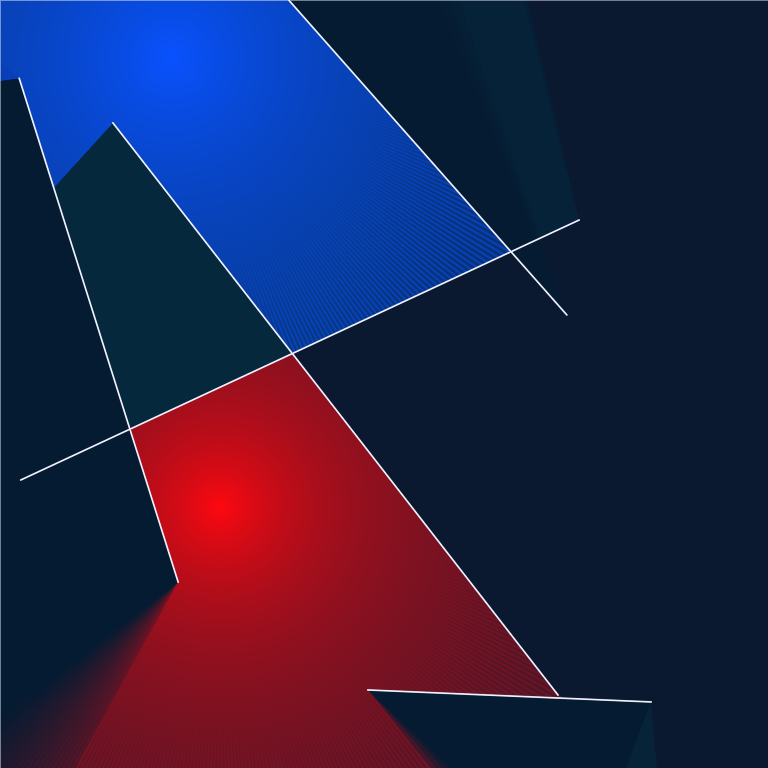
This background is drawn by a Shadertoy shader. Its source:

```glsl
// Two coloured lamps and a faint one, casting shadows behind thin white walls.
#define BLUE_LAMP vec2(0.224, 0.9245)
#define RED_LAMP vec2(0.2865, 0.340)
#define FAINT_LAMP vec2(0.880, 0.172)
#define WEDGE_LAMP vec2(0.824, 0.349)
#define BLUE vec3(0.035, 0.32, 1.0)
#define RED vec3(1.0, 0.03, 0.06)
#define SHADE vec3(0.02, 0.105, 0.195)
#define NAVY vec3(0.04, 0.095, 0.19)
#define TEAL vec3(0.02, 0.155, 0.235)
#define RAY_COUNT 470.0
#define WALL_HALF_WIDTH 0.0009
#define RED_SIZE 0.06

// Wall ends: upper right, crossbar, left, long diagonal, bottom
const vec4 WALLS[5] = vec4[5](
    vec4(0.375, 1.001, 0.738, 0.590),
    vec4(0.027, 0.375, 0.754, 0.7135),
    vec4(0.025, 0.898, 0.232, 0.242),
    vec4(0.147, 0.840, 0.7266, 0.095),
    vec4(0.479, 0.1016, 0.8477, 0.086));

float cross2(vec2 a, vec2 b) { return a.x * b.y - a.y * b.x; }

float pixelSize() { return 1.0 / min(iResolution.x, iResolution.y); }

float inside(float d) {
    float px = 0.7 * pixelSize();
    return smoothstep(-px, px, d);
}

// Shadow border that starts at a wall end and may let some light leak in
float shadowEdge(float d, float reach, float spread) {
    return inside(d) * min(1.0, 0.25 + max(d, 0.0) / (reach * spread + 1e-5));
}

// How much one wall hides p from a lamp
float hidden(vec2 p, vec2 lamp, vec4 wall, float lampSize) {
    vec2 a = wall.xy, b = wall.zw;
    if (cross2(a - lamp, b - lamp) < 0.0) { a = wall.zw; b = wall.xy; }
    float behind = -cross2(normalize(b - a), p - a);
    float fromA = cross2(normalize(a - lamp), p - lamp);
    float fromB = -cross2(normalize(b - lamp), p - lamp);
    return inside(behind)
        * shadowEdge(fromA, length(p - a), lampSize / length(a - lamp))
        * shadowEdge(fromB, length(p - b), lampSize / length(b - lamp));
}

float visible(vec2 p, vec2 lamp, float lampSize) {
    float light = 1.0;
    for (int i = 0; i < 5; i++) light *= 1.0 - hidden(p, lamp, WALLS[i], lampSize);
    return light;
}

// Radial falloff that breaks up into fine rays far from the lamp
float glow(vec2 p, vec2 lamp, float falloff, float contrast) {
    vec2 v = p - lamp;
    float d = length(v);
    float rays = cos(atan(v.y, v.x) * RAY_COUNT);
    return (1.0 + contrast * smoothstep(0.2, 0.5, d) * rays) / (1.0 + falloff * d);
}

float segmentDistance(vec2 p, vec4 wall) {
    vec2 v = wall.zw - wall.xy, q = p - wall.xy;
    return length(q - v * clamp(dot(q, v) / dot(v, v), 0.0, 1.0));
}

void mainImage(out vec4 fragColor, in vec2 fragCoord) {
    vec2 p = fragCoord / iResolution.xy;

    // Faint lamp on the right, with teal half shadows
    float faint = visible(p, FAINT_LAMP, 0.0);
    vec3 color = mix(SHADE, NAVY, faint);
    float teal = hidden(p, FAINT_LAMP, WALLS[1], 0.02)
        * (1.0 - hidden(p, FAINT_LAMP, WALLS[0], 0.04))
        * (1.0 - hidden(p, FAINT_LAMP, WALLS[2], 0.0));
    teal *= mix(1.0, 0.6, smoothstep(0.4, 0.6, p.x));
    float wedge = faint * hidden(p, WEDGE_LAMP, WALLS[4], 0.0);
    color = mix(color, TEAL, max(teal, 0.7 * wedge));

    // Bright lamps
    color = mix(color, BLUE, visible(p, BLUE_LAMP, 0.0) * glow(p, BLUE_LAMP, 2.5, 0.4));
    color = mix(color, RED, visible(p, RED_LAMP, RED_SIZE) * glow(p, RED_LAMP, 4.0, 0.2));

    // White walls and a fine rim on the left and top
    float d = 1.0;
    for (int i = 0; i < 5; i++) d = min(d, segmentDistance(p, WALLS[i]));
    float px = pixelSize();
    float line = 1.0 - smoothstep(-0.5 * px, 0.8 * px, d - WALL_HALF_WIDTH);
    float rim = 1.0 - smoothstep(0.0, px, min(p.x, 1.0 - p.y) - 0.5 * WALL_HALF_WIDTH);
    color = mix(color, vec3(0.95, 0.95, 1.0), max(line, 0.5 * rim));

    fragColor = vec4(color, 1.0);
}
```
